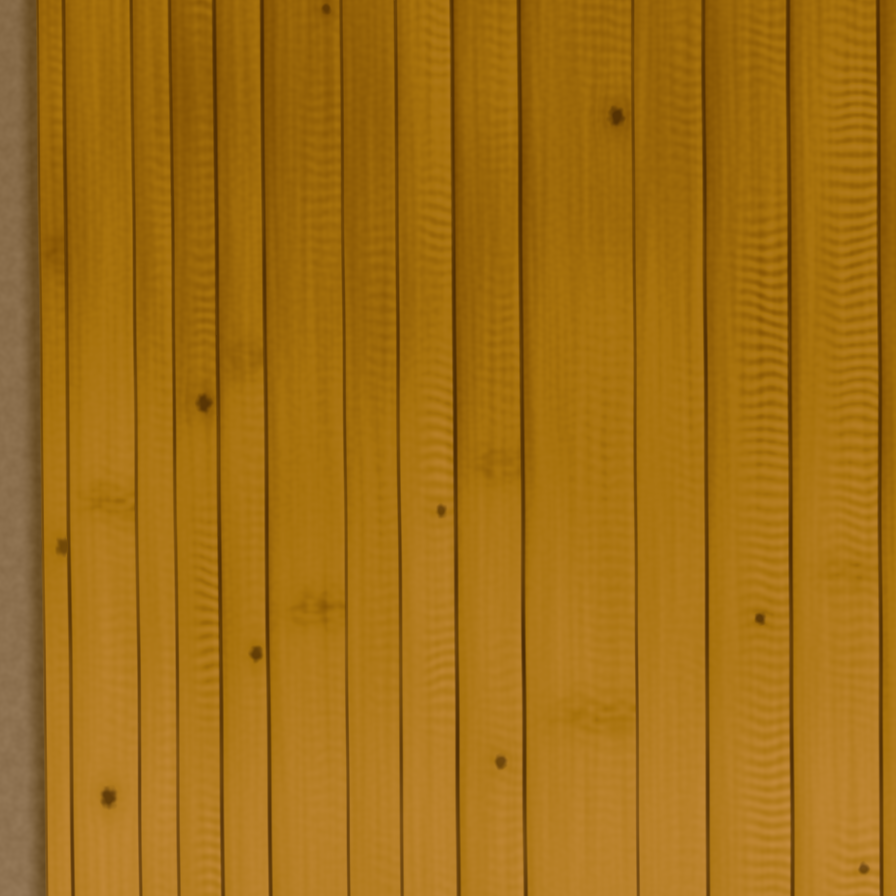
Write a three.js fragment shader that draws this texture.

```glsl
// Upright pine boards of uneven width beside a strip of plaster wall.
// Board edges give grooves, shadows and lit lips; gradient noise gives grain,
// saw ripples and stains; knots are placed per board by a stepped sequence.
#define WOOD_DARK vec3(0.50, 0.31, 0.01)
#define WOOD_MID vec3(0.66, 0.45, 0.05)
#define WOOD_LIGHT vec3(0.73, 0.51, 0.17)
#define GROOVE_COLOR vec3(0.27, 0.15, 0.01)
#define WALL_LIGHT vec3(0.56, 0.45, 0.32)
#define WALL_SHADE vec3(0.42, 0.31, 0.15)
#define GRAIN 0.30
#define RIPPLES 68.0
#define RIPPLE_DEPTH 0.42
#define KNOT_SIZE 0.010
#define GROOVE_WIDTH 0.0034

varying vec2 vUv;

float hash(float n) {
  return fract(sin(n * 127.1 + 3.7) * 43758.5);
}

vec2 gradientAt(vec2 cell) {
  float angle = 6.2832 * fract(sin(dot(cell, vec2(127.1, 311.7))) * 43758.5);
  return vec2(cos(angle), sin(angle));
}

float noise(vec2 p) {
  vec2 i = floor(p), f = fract(p);
  vec2 w = f * f * f * (f * (f * 6.0 - 15.0) + 10.0);
  vec2 e = vec2(1.0, 0.0);
  float low = mix(dot(gradientAt(i), f), dot(gradientAt(i + e.xy), f - e.xy), w.x);
  float high = mix(dot(gradientAt(i + e.yx), f - e.yx), dot(gradientAt(i + e.xx), f - e.xx), w.x);
  return mix(low, high, w.y);
}

vec3 woodRamp(float t) {
  vec3 color = mix(WOOD_DARK, WOOD_MID, clamp(t, -0.4, 1.0));
  return color + (WOOD_LIGHT - WOOD_MID) * clamp(t - 1.0, 0.0, 1.5);
}

void main() {
  // Left edge of every board, and how deep the groove at that edge is
  mat4 edges = mat4(0.046, 0.075, 0.151, 0.194, 0.243, 0.296, 0.384, 0.444,
                    0.507, 0.582, 0.708, 0.787, 0.881, 0.981, 1.08, 1.2);
  mat4 depths = mat4(0.3, 0.8, 0.6, 0.6, 0.9, 0.9, 0.5, 0.65,
                     1.0, 1.0, 0.5, 0.9, 1.0, 0.9, 0.5, 0.5);

  // Boards lean slightly, most at the left, and their edges waver
  float y = vUv.y;
  float x = vUv.x + (y - 0.5) * mix(0.012, 0.004, vUv.x);
  x += 0.0012 * noise(vec2(vUv.x * 8.0, y * 6.0));

  // Find the board and gather shading from all grooves
  float id = 0.0, left = 0.046, right = 1.2;
  float groove = 0.0, shadow = 0.0, lip = 0.0;
  for (int r = 0; r < 4; r++) {
    for (int c = 0; c < 4; c++) {
      float edge = edges[r][c], depth = depths[r][c];
      float d = x - edge;
      if (d >= 0.0) {
        left = edge;
        id = float(r * 4 + c);
      } else {
        right = min(right, edge);
      }
      float width = GROOVE_WIDTH * (0.6 + 0.5 * depth);
      float wear = 0.85 + 0.4 * noise(vec2(edge * 50.0, y * 9.0));
      float line = 1.0 - smoothstep(width * 0.15, width, abs(d - 0.001));
      groove = max(groove, line * wear * (0.4 + 0.5 * depth));
      shadow += smoothstep(0.0, 0.002, d) * exp(-max(d, 0.0) / 0.011) * depth * depth;
      lip += smoothstep(0.0, 0.003, -d) * exp(min(d, 0.0) / 0.007) * depth;
    }
  }
  float across = (x - left) / (right - left);
  float kind = mod(id, 4.0);

  // Knot: dark core with a soft halo that bends the grain
  float knotHeight = fract(0.39 + 0.72 * id);
  float knotX = mix(left, right, 0.55 + 0.33 * hash(id));
  vec2 toKnot = vec2(x - knotX, y - knotHeight);
  float knotRadius = KNOT_SIZE * (0.65 + 0.6 * hash(id + 20.0));
  float hasKnot = kind == 2.0 ? 0.0 : 0.65 + 0.35 * hash(id + 40.0);
  float reach = length(toKnot * vec2(1.0, 0.8)) / knotRadius;
  reach += 0.25 * noise(vUv * 150.0);
  float core = hasKnot * (1.0 - smoothstep(0.3, 1.0, reach));
  float halo = hasKnot * exp(-reach * reach * 0.35);

  // Grain: fine upright streaks, broad bands and pale speckle
  float grainX = x - toKnot.x * 0.6 * halo + id * 3.1;
  float grain = noise(vec2(grainX * 150.0, y * 5.0));
  grain += 0.7 * noise(vec2(grainX * 55.0, y * 2.0));
  grain += 0.5 * noise(vec2(x * 120.0, y * 150.0));

  // Saw ripples: short level ridges, strongest on the right of some boards
  float warp = noise(vec2(x * 24.0 + id, y * 10.0));
  float ripple = sin(6.2832 * (y * RIPPLES + 0.9 * warp + x * 5.0));
  float rough = max(step(2.5, kind), step(11.5, id));
  float patches = smoothstep(-0.35, 0.4, noise(vec2(id * 7.3, y * 5.0)));
  float rippleMask = patches * smoothstep(0.2, 0.75, across) * mix(0.3, 1.0, rough);

  // Brown stains spanning some boards
  float stainY = (y - fract(knotHeight + 0.33) + 0.008 * warp) / 0.024;
  float stain = exp(-stainY * stainY) * smoothstep(0.0, 0.5, across);
  stain *= kind < 1.5 ? 0.6 + 0.3 * kind : 0.0;
  stain *= 0.65 + 0.8 * noise(vec2(x * 60.0, y * 110.0));

  // Wood tone: paler toward the bottom, varied per board
  float tone = mix(1.9, 0.72, smoothstep(-0.05, 0.85, y));
  tone += 0.35 * (hash(id + 60.0) - 0.5) + 0.25 * noise(vUv * 5.0);
  tone += GRAIN * grain + RIPPLE_DEPTH * ripple * rippleMask;
  tone += 0.25 * lip - 0.95 * shadow - 0.9 * stain - 0.55 * halo;
  vec3 color = woodRamp(tone);
  color = mix(color, GROOVE_COLOR, clamp(max(groove, core * 0.8), 0.0, 1.0));

  // Plaster wall, shaded where it meets the first board
  float wallShade = smoothstep(0.022, 0.046, x) + 0.25 * y;
  vec3 wall = mix(WALL_LIGHT, WALL_SHADE, clamp(wallShade, 0.0, 1.0));
  wall += 0.03 * noise(vUv * 70.0) + 0.02 * noise(vUv * 160.0);
  color = mix(wall, color, smoothstep(0.0445, 0.0475, x));

  gl_FragColor = vec4(color, 1.0);
}
```
